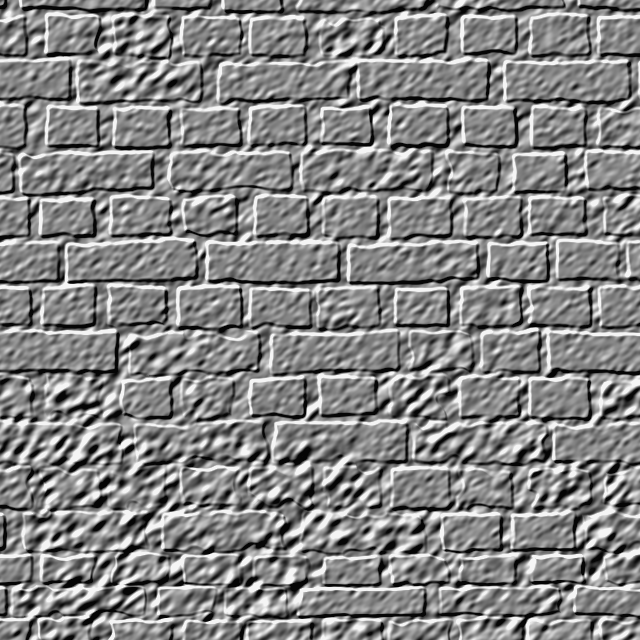
This texture map is drawn by a Shadertoy shader. Its source:

```glsl
// Embossed, weathered brick wall: alternating header and stretcher courses, lit from the upper left.

const float COURSE = 0.0706;         // course height
const float FIRST_JOINT = 0.021;     // first bed joint, measured down from the top
const float STRETCHER = 0.2188;      // long brick length; headers are half of it
const float HEADER_SHIFT = 0.5;      // header offset in header lengths
const float JOINT = 0.0052;          // half width of the mortar joint
const float TRIM = 0.010;            // largest loss of brick length
const float CORNER = 0.005;          // brick corner radius
const float EDGE = 0.0062;           // width of the brick bevel
const float SPLIT_CHANCE = 0.25;     // stretchers replaced by two headers
const vec2 STREAK = vec2(0.78, 0.62); // direction of the grain
const float STREAK_STRETCH = 0.6;    // frequency along the grain
const float GRAIN_SCALE = 125.0;
const float GRAIN = 0.27;
const float CHIP_SCALE = 78.0;
const float CHIP = 1.15;
const float MORTAR_ROUGHNESS = 0.5;
const vec2 LIGHT = vec2(-0.0014, 0.0017);
const float CONTRAST = 1.05;
const float MID_GREY = 0.525;

// Stretcher offsets in brick lengths, one per long course
const float BOND[7] = float[7](0.53, 0.12, 0.45, 0.89, 0.93, 0.13, 0.07);

float hash(vec2 p) {
    vec3 q = fract(p.xyx * vec3(0.1031, 0.1030, 0.0973));
    q += dot(q, q.yzx + 33.33);
    return fract((q.x + q.y) * q.z);
}

// Cellular noise: one smooth bump or dent at a random place in each cell
float bumps(vec2 p) {
    vec2 cell = floor(p);
    float sum = 0.0;
    for (int y = -1; y <= 1; y++) {
        for (int x = -1; x <= 1; x++) {
            vec2 id = cell + vec2(x, y);
            vec2 centre = id + vec2(hash(id + 7.3), hash(id + 41.7));
            vec2 d = p - centre;
            float k = max(0.0, 1.0 - dot(d, d));
            sum += (2.0 * hash(id + 93.1) - 1.0) * k * k * k;
        }
    }
    return sum;
}

float roundBox(vec2 p, vec2 halfSize, float radius) {
    vec2 q = abs(p) - halfSize + radius;
    return length(max(q, 0.0)) + min(max(q.x, q.y), 0.0) - radius;
}

// Wall relief: mortar near 0, sound brick faces near 1
float wallHeight(vec2 p) {
    float down = 1.0 - p.y;

    // Uneven courses, squeezed a little at the foot
    float bed = down - FIRST_JOINT + 0.05 * smoothstep(0.84, 1.0, down);
    bed += 0.002 * sin(p.x * 9.0 + down * 14.0) + 0.0015 * sin(p.x * 31.0 - down * 35.0);
    float course = floor(bed / COURSE);

    // Choose the bond and find the brick
    bool isLong = mod(course, 2.0) > 0.5;
    float brickLength = isLong ? STRETCHER : 0.5 * STRETCHER;
    float shift = isLong ? BOND[int(mod((course - 1.0) * 0.5, 7.0))] : HEADER_SHIFT;
    float along = p.x / brickLength - shift;
    vec2 id = vec2(floor(along), course);
    if (isLong && hash(id + 5.7) < SPLIT_CHANCE) {
        brickLength *= 0.5;
        along *= 2.0;
        id.x = floor(along) + 60.0;
    }

    // Wear varies per brick and in broad patches, heaviest in the lower courses
    float patches = bumps(p * 8.0 + 3.0);
    float exposure = 0.38 * smoothstep(0.52, 0.72, down) + 0.15 * (1.0 - smoothstep(0.05, 0.3, down));
    float wear = smoothstep(0.35, 1.05, hash(id + 53.0) * 0.75 + 0.4 * patches + exposure);
    float erosion = smoothstep(-0.1, 0.6, patches + exposure);

    // Brick outline with its own size, tilt and ragged edge
    vec2 local = vec2((fract(along) - 0.5) * brickLength, bed - (course + 0.5) * COURSE);
    float trim = TRIM * hash(id + 17.0);
    local.x += trim * (2.0 * hash(id + 23.0) - 1.0);
    local.y += local.x * 0.06 * (hash(id + 31.0) - 0.35);
    vec2 halfSize = 0.5 * vec2(brickLength, COURSE) - JOINT - vec2(trim, 0.0);
    float outline = roundBox(local, halfSize, CORNER);
    outline += mix(0.0035, 0.012, wear) * max(bumps(p * 40.0), -0.25);
    float bevel = 0.5 * max(EDGE, 2.0 / iResolution.y);
    float face = 1.0 - smoothstep(-bevel, bevel, outline);

    // Brick projection, then streaked chips and fine grain
    float projection = mix(0.65, 1.0, hash(id + 71.0)) * mix(1.0, 0.5, wear);
    float roughness = mix(MORTAR_ROUGHNESS + 0.4 * erosion, 0.08 + 0.85 * wear, face);
    vec2 streaked = vec2(dot(p, STREAK) * STREAK_STRETCH, dot(p, vec2(-STREAK.y, STREAK.x)));
    float height = face * projection;
    height += CHIP * roughness * bumps(streaked * CHIP_SCALE);
    height += GRAIN * bumps(streaked * GRAIN_SCALE + 19.0);
    return height;
}

void mainImage(out vec4 fragColor, in vec2 fragCoord) {
    vec2 p = fragCoord / iResolution.y;

    // Directional height difference gives the embossed shading
    float slope = wallHeight(p - LIGHT) - wallHeight(p + LIGHT);
    float grey = clamp(MID_GREY + CONTRAST * slope, 0.02, 0.96);
    fragColor = vec4(vec3(grey), 1.0);
}
```
